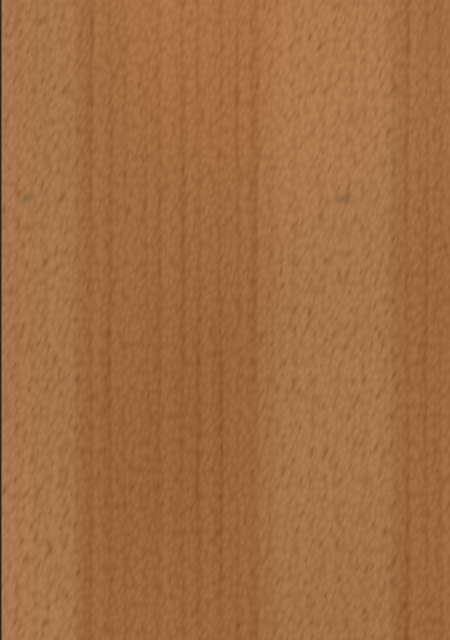
Write a Shadertoy shader that draws this texture.

```glsl
const vec3 WOOD = vec3(0.612, 0.413, 0.250);
const vec3 TONE_STEP = vec3(0.050, 0.050, 0.045);
const vec3 WARMTH = vec3(0.020, 0.002, -0.008);
const vec3 EDGE_COLOR = vec3(0.16, 0.14, 0.14);
const float BOARD_WIDTH = 0.703;
const float BOARD_START = 0.174;

vec2 hash2(vec2 p) {
    vec3 q = fract(p.xyx * vec3(0.1031, 0.1030, 0.0973));
    q += dot(q, q.yzx + 33.33);
    return fract((q.xx + q.yz) * q.zy);
}

float bump(float d, float width) {
    return exp(-d * d / (width * width));
}

// Cellular noise: distance to the nearest jittered point
float cellular(vec2 p) {
    vec2 id = floor(p);
    float nearest = 4.0;
    for (int y = -1; y <= 1; y++)
    for (int x = -1; x <= 1; x++) {
        vec2 cell = id + vec2(x, y);
        vec2 d = p - cell - hash2(cell);
        nearest = min(nearest, dot(d, d));
    }
    return sqrt(nearest);
}

// Soft slanted pores, one per jittered cell
float pores(vec2 p, vec2 cellSize, vec2 poreSize, float slant) {
    p.x -= slant * p.y;
    vec2 g = p / cellSize;
    vec2 id = floor(g);
    float sum = 0.0;
    for (int y = -1; y <= 1; y++)
    for (int x = -1; x <= 1; x++) {
        vec2 cell = id + vec2(x, y);
        vec2 rnd = hash2(cell + 71.0);
        vec2 d = (g - cell - hash2(cell)) * cellSize;
        d /= poreSize * mix(0.75, 1.25, rnd.x);
        sum += exp(-dot(d, d)) * mix(0.35, 1.0, rnd.y);
    }
    return min(sum, 1.2);
}

// Irregular vertical growth lines with a soft shadow on one side
float growthLines(float x, float y) {
    float id = floor(x);
    float sum = 0.0;
    for (int i = -1; i <= 1; i++) {
        float cell = id + float(i);
        vec2 rnd = hash2(vec2(cell, 17.0));
        float d = x - cell - 0.5 - 0.45 * (rnd.x - 0.5);
        d += 0.05 * sin(y * 9.0 + rnd.y * 40.0);
        float fade = 0.75 + 0.25 * sin(y * 7.0 + rnd.x * 30.0);
        sum += (bump(d, 0.12) + 0.4 * bump(d + 0.2, 0.25)) * fade * mix(0.5, 1.0, rnd.y);
    }
    return sum;
}

// Broad, slow shading from layered sines
float shading(vec2 p) {
    return 0.5 * sin(p.x * 9.0 + 2.0 * sin(p.y * 3.1) + 0.6)
         + 0.3 * sin(p.x * 17.0 - p.y * 5.0 + 1.7)
         + 0.3 * sin(p.y * 11.0 + 2.0 * sin(p.x * 8.0));
}

float fibres(vec2 p) {
    float sway = 0.6 * sin(p.y * 6.0);
    return 0.5 * sin(p.x * 173.0 + sway) + 0.5 * sin(p.x * 291.0 - sway + 2.0);
}

void mainImage(out vec4 fragColor, in vec2 fragCoord) {
    vec2 uv = fragCoord / iResolution.xy;
    vec2 p = uv * vec2(0.703, 1.0);

    // Repeating boards: a dark striped band, then a pale flecked band
    float phase = fract((uv.x - BOARD_START) / BOARD_WIDTH);
    float striped = smoothstep(0.0, 0.02, phase) * (1.0 - smoothstep(0.50, 0.68, phase));
    float seam = bump(min(phase, 1.0 - phase), 0.013) + 0.5 * bump(phase - 0.55, 0.012);

    float tone = mix(0.72, 0.02, striped);
    tone += 0.25 * shading(p) + 0.12 * fibres(p);
    float topGlow = smoothstep(0.45, 1.0, uv.y) * bump(uv.x - 0.52, 0.32);
    tone += 0.7 * topGlow - 0.25 * striped * (1.0 - uv.y);

    // Lines and seams
    tone -= mix(0.2, 0.85, striped) * growthLines(phase * 17.0, p.y);
    tone -= 0.75 * seam;

    // Pores and fine mottling
    float coarse = pores(p, vec2(0.016, 0.021), vec2(0.0023, 0.0064), 0.32);
    float fine = pores(p + 3.7, vec2(0.011, 0.017), vec2(0.0018, 0.0048), 0.14);
    tone -= mix(1.35, 0.35, striped) * coarse + mix(0.2, 0.75, striped) * fine;
    vec2 grain = vec2(p.x - 0.25 * p.y, p.y) / vec2(0.008, 0.014);
    tone += 1.3 * (0.52 - cellular(grain + 40.0));

    vec3 color = WOOD + (tone + 0.12) * TONE_STEP;
    color += WARMTH * (topGlow + 0.4 * striped - 0.25);

    // Small grey knot
    vec2 knot = (vec2(phase - 0.84, uv.y - 0.69) - vec2(0.0, 0.1 * (phase - 0.84))) / vec2(0.025, 0.006);
    color = mix(color, vec3(0.45, 0.36, 0.25), 0.5 * exp(-dot(knot, knot)));

    // Thin dark left edge
    float edge = 1.0 - smoothstep(0.002, 0.0045, uv.x);
    fragColor = vec4(mix(color, EDGE_COLOR, edge), 1.0);
}
```
